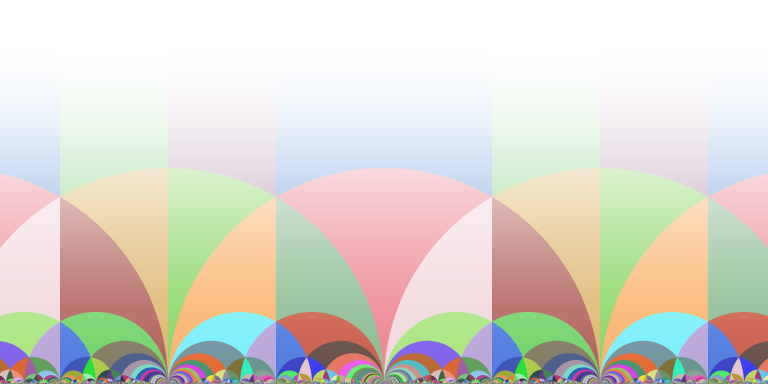
This pattern is drawn by a Shadertoy shader. Its source:

```glsl
// Modular-group tiling of the upper half plane, pastel tiles fading to white with height.

const float UNIT = 0.5625;      // canvas heights per unit of the half plane
const float FADE_END = 0.9;     // height where the colour has become white
const int MAX_STEPS = 24;
const int SAMPLES = 4;          // antialiasing samples per axis

// Tiles reaching to infinity, then their first inversions, left to right
const vec3 CROWN[6] = vec3[6](
    vec3(0.71, 0.56, 0.68), vec3(0.42, 0.61, 0.86), vec3(0.52, 0.82, 0.52),
    vec3(0.55, 0.84, 0.41), vec3(0.93, 0.53, 0.57), vec3(0.87, 0.72, 0.44));

// Three rings of petals around the cusps, four petals each, left to right
const vec3 PETAL[12] = vec3[12](
    vec3(0.98, 0.71, 0.44), vec3(0.55, 0.74, 0.58), vec3(0.95, 0.85, 0.87), vec3(0.70, 0.39, 0.37),
    vec3(0.48, 0.94, 0.98), vec3(0.80, 0.37, 0.30), vec3(0.67, 0.90, 0.50), vec3(0.46, 0.83, 0.42),
    vec3(0.45, 0.58, 0.63), vec3(0.40, 0.32, 0.29), vec3(0.50, 0.38, 0.92), vec3(0.51, 0.49, 0.39));

const vec3 LAVENDER = vec3(0.73, 0.65, 0.85);
const vec3 AZURE = vec3(0.32, 0.49, 0.88);

uint scramble(uint v) {
    v = v * 747796405u + 2891336453u;
    v = ((v >> ((v >> 28) + 4u)) ^ v) * 277803737u;
    return (v >> 22) ^ v;
}

vec3 hashColour(uint key) {
    uint a = scramble(key), b = scramble(a), c = scramble(b);
    return 0.15 + 0.8 * vec3(uvec3(a, b, c) & 1023u) / 1023.0;
}

// Colour of a tile from its shifts and the number of inversions
vec3 tileColour(int depth, ivec3 shift, uint key) {
    int ring = abs(shift.y);
    if (depth == 0) return CROWN[shift.x + 1];
    if (depth == 1 && ring == 0) return CROWN[shift.x + 4];
    if (depth == 1 && ring <= 3) {
        int side = shift.x < 0 ? 0 : shift.x > 0 ? 3 : shift.y > 0 ? 1 : 2;
        return PETAL[(ring - 1) * 4 + side];
    }
    if (depth == 2 && ring == 2 && shift.z == 0)
        return shift.y < 0 ? LAVENDER : AZURE;
    return hashColour(key);
}

// Reduce a point to the fundamental domain by shifts and inversions
vec3 tiling(vec2 z) {
    z.x = mod(z.x + 1.0, 2.0) - 1.0;
    ivec3 shift = ivec3(0);
    uint key = 17u;
    int depth = 0;
    for (int i = 0; i < MAX_STEPS; i++) {
        float nearest = floor(z.x + 0.5);
        int n = int(clamp(nearest, -9999.0, 9999.0));
        z.x -= nearest;
        key = scramble(key + uint(n + 10000));
        if (i < 3) shift[i] = min(max(n, -99), 99);
        depth = i;
        float r2 = dot(z, z);
        if (r2 >= 1.0) break;
        z = vec2(-z.x, z.y) / max(r2, 1e-8);
    }
    return tileColour(depth, shift, key);
}

vec3 shade(vec2 p) {
    vec3 tile = tiling(vec2(p.x, max(p.y, 1e-4)) / UNIT);
    return mix(tile, vec3(1.0), smoothstep(0.0, FADE_END, p.y));
}

void mainImage(out vec4 fragColor, in vec2 fragCoord) {
    vec3 sum = vec3(0.0);
    for (int j = 0; j < SAMPLES; j++)
        for (int i = 0; i < SAMPLES; i++) {
            vec2 offset = (vec2(i, j) + 0.5) / float(SAMPLES) - 0.5;
            vec2 p = fragCoord + offset - vec2(0.5 * iResolution.x, 0.0);
            sum += shade(p / iResolution.y);
        }
    fragColor = vec4(sum / float(SAMPLES * SAMPLES), 1.0);
}
```
